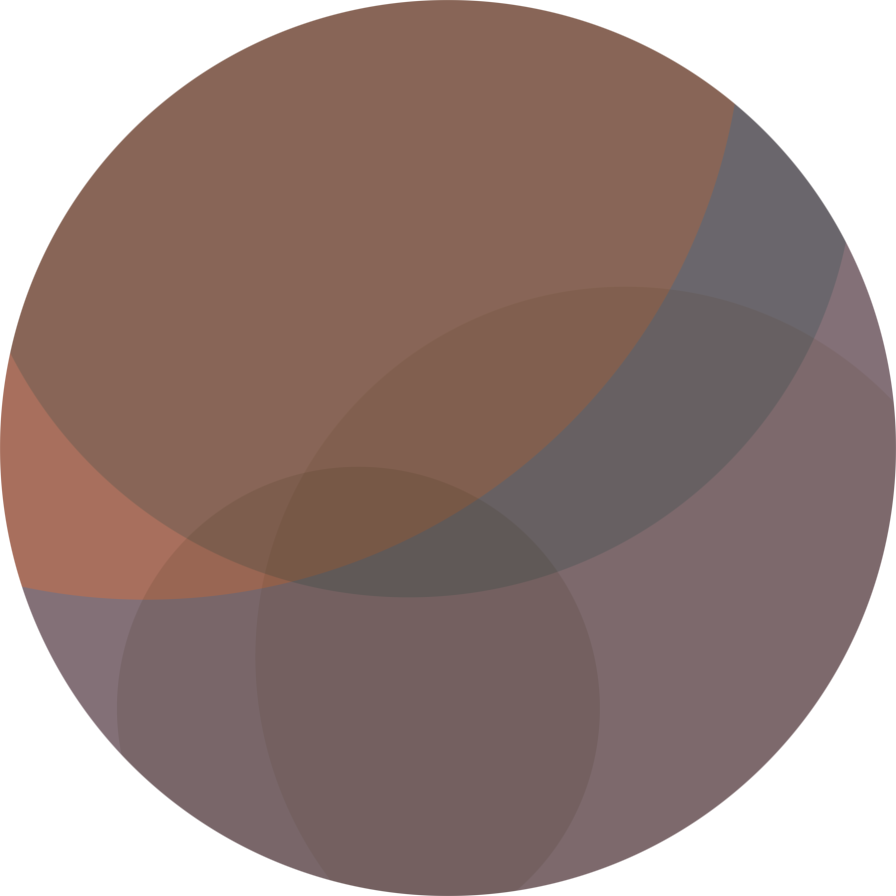
Give the GLSL for this background, as a three.js fragment shader.

```glsl
// A muted mauve disc on white, tinted by four large translucent circles.
// Each circle is a distance function blended over the disc in turn;
// the disc itself then clips the whole stack against the backdrop.
varying vec2 vUv;

// Circles: centre x, centre y, radius
const vec3 DISC         = vec3(0.500, 0.500, 0.500);
const vec3 CLAY_CIRCLE  = vec3(0.163, 0.9974, 0.6667);
const vec3 TEAL_CIRCLE  = vec3(0.456, 0.832, 0.4987);
const vec3 UMBER_CIRCLE = vec3(0.698, 0.267, 0.413);
const vec3 SHADE_CIRCLE = vec3(0.400, 0.2096, 0.2695);

// Opaque colours
const vec3 BACKDROP = vec3(1.0);
const vec3 MAUVE    = vec3(0.514, 0.439, 0.467);

// Translucent tints: red, green, blue, opacity
const vec4 CLAY_TINT  = vec4(0.876, 0.430, 0.210, 0.40);
const vec4 TEAL_TINT  = vec4(0.030, 0.245, 0.240, 0.20);
const vec4 UMBER_TINT = vec4(0.275, 0.165, 0.040, 0.10);
const vec4 SHADE_TINT = vec4(0.205, 0.150, 0.055, 0.13);

// Coverage of a circle, softened over about one pixel
float circleMask(vec2 p, vec3 circle) {
  float dist = length(p - circle.xy) - circle.z;
  float soft = 0.7 * fwidth(dist);
  return 1.0 - smoothstep(-soft, soft, dist);
}

// Blend a tinted circle over the colour below it
vec3 tintCircle(vec3 below, vec2 p, vec3 circle, vec4 tint) {
  return mix(below, tint.rgb, tint.a * circleMask(p, circle));
}

void main() {
  // Layers, bottom to top
  vec3 color = MAUVE;
  color = tintCircle(color, vUv, CLAY_CIRCLE, CLAY_TINT);
  color = tintCircle(color, vUv, TEAL_CIRCLE, TEAL_TINT);
  color = tintCircle(color, vUv, UMBER_CIRCLE, UMBER_TINT);
  color = tintCircle(color, vUv, SHADE_CIRCLE, SHADE_TINT);

  // Clip to the disc
  color = mix(BACKDROP, color, circleMask(vUv, DISC));
  gl_FragColor = vec4(color, 1.0);
}
```
